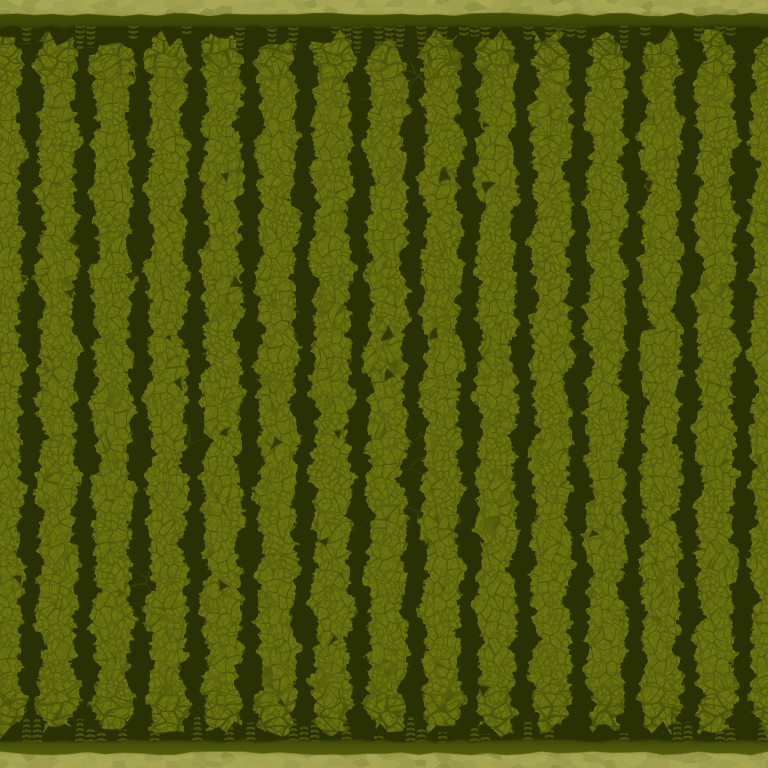
A three.js fragment shader for this texture:

```glsl
// Fourteen mossy vertical stripes on dark ground, with pale chipped rims above and below.
// Stripe borders are layered sines roughened by cellular noise; cracks are
// cellular cell borders, and chips are scattered triangles.
varying vec2 vUv;

const float TAU = 6.2831853;
const float STRIPES = 14.0;
const float SOFT = 0.0012;
const vec3 GROUND = vec3(0.16, 0.19, 0.01);
const vec3 MOSS = vec3(0.42, 0.455, 0.06);
const vec3 CRACK = vec3(0.25, 0.285, 0.025);
const vec3 BAND = vec3(0.26, 0.30, 0.03);
const vec3 RIM = vec3(0.66, 0.66, 0.33);
const vec3 RIM_SHADE = vec3(0.52, 0.54, 0.23);

float hash(vec2 p) {
  return fract(sin(dot(p, vec2(127.1, 311.7))) * 4375.85);
}

vec2 hash2(vec2 p) {
  return vec2(hash(p), hash(p + 37.3));
}

// Tiling cellular noise: nearest distance, border distance, cell value
vec3 cellular(vec2 uv, vec2 count) {
  vec2 p = uv * count;
  vec2 base = floor(p);
  float near = 8.0, second = 8.0, value = 0.0;
  for (int j = -1; j <= 1; j++) {
    for (int i = -1; i <= 1; i++) {
      vec2 cell = base + vec2(float(i), float(j));
      vec2 id = mod(cell, count);
      float d = length(cell + hash2(id) - p);
      if (d < near) {
        second = near;
        near = d;
        value = hash(id + 71.0);
      } else {
        second = min(second, d);
      }
    }
  }
  return vec3(near, second - near, value);
}

// Crack strength along cell borders, with width in canvas units
float cracks(vec2 uv, vec2 count, float width) {
  float d = cellular(uv, count).y * 0.5 / max(count.x, count.y);
  return 1.0 - smoothstep(width, width + SOFT, d);
}

// Tiling zigzag through random heights from 0 to 1
float zigzag(float x, float count, float seed) {
  float i = floor(x * count);
  float a = hash(vec2(mod(i, count), seed));
  float b = hash(vec2(mod(i + 1.0, count), seed));
  return mix(a, b, fract(x * count));
}

// Layered sines with random phases
float waver(float y, float seed) {
  float sum = 0.0, freq = 7.0, amp = 0.0032;
  for (int k = 0; k < 5; k++) {
    sum += amp * sin(TAU * (freq * y + hash(vec2(seed, freq))));
    freq = floor(freq * 1.7);
    amp *= 0.86;
  }
  return sum;
}

// Coverage of the ragged light stripes
float stripes(vec2 uv, float depth) {
  float x = uv.x * STRIPES - 0.05;
  float id = mod(floor(x + 0.5), STRIPES);
  float offset = (fract(x + 0.5) - 0.5) / STRIPES;
  float halfWidth = 0.0238 + waver(uv.y, id * 2.0 + step(0.0, offset));
  halfWidth += 0.006 * (cellular(uv, vec2(110.0)).x - 0.45);
  halfWidth += 0.004 * (cellular(uv, vec2(190.0)).x - 0.45);
  halfWidth -= 0.007 * (1.0 - smoothstep(0.035, 0.085, depth));
  return smoothstep(-SOFT, SOFT, min(halfWidth, 0.034) - abs(offset));
}

// Sparse turned triangles, one candidate per grid cell
float chips(vec2 uv, float count) {
  vec2 id = floor(uv * count);
  vec2 p = (fract(uv * count) - 0.3 - 0.4 * hash2(id)) / count;
  float turn = TAU * hash(id + 5.0);
  p = mat2(cos(turn), -sin(turn), sin(turn), cos(turn)) * p;
  p.x *= 0.7 + 0.8 * hash(id + 9.0);
  float d = max(abs(p.x) * 0.866 + p.y * 0.5, -p.y);
  float size = mix(0.003, 0.006, hash(id + 13.0));
  return step(hash(id + 17.0), 0.17) * (1.0 - smoothstep(size - 0.002, size + 0.001, d));
}

// Tapered stacks of short bars where the stripes end
float shards(float x, float depth, float side) {
  float column = x * 72.0;
  vec2 id = vec2(floor(column), side);
  float across = abs(fract(column) - 0.5);
  float width = 0.48 - 7.0 * max(depth - 0.035, 0.0);
  float reach = 0.042 + 0.026 * hash(id + 3.0);
  float shape = smoothstep(-0.06, 0.06, width - across) * (1.0 - smoothstep(reach, reach + 0.002, depth));
  float bars = smoothstep(-0.3, 0.3, sin(TAU * (depth * 150.0 + across * 0.5 + hash(id))));
  return step(hash(id + 21.0), 0.38) * shape * bars;
}

void main() {
  vec2 uv = vUv;
  float depth = min(uv.y, 1.0 - uv.y);
  float side = step(0.5, uv.y);
  vec2 bent = uv + 0.0025 * sin(TAU * (uv.yx * vec2(23.0, 19.0) + uv * vec2(11.0, 14.0)));

  // Cracked moss, with broader breaks near the ends
  float ends = 1.0 - smoothstep(0.05, 0.17, depth);
  float patchy = smoothstep(0.2, 0.8, cellular(bent, vec2(31.0)).x);
  float fine = cracks(bent, vec2(130.0, 105.0), 0.0001) * mix(0.2, 0.55, patchy);
  float medium = cracks(bent.yx, vec2(58.0, 74.0), 0.0001) * mix(0.65, 0.25, patchy);
  float broad = cracks(bent, vec2(38.0, 60.0), 0.0004) * ends;
  vec3 moss = mix(MOSS, CRACK, max(max(fine, medium), broad * 0.85));
  moss = mix(moss, GROUND, 0.85 * chips(bent, 15.0));

  // Dark ground with faint stray threads
  float stray = cracks(bent, vec2(24.0), 0.0001) * smoothstep(0.65, 0.9, cellular(uv, vec2(9.0)).x);
  vec3 ground = mix(GROUND, BAND, 0.6 * stray);

  // Stripes stop in broken tips
  float tip = 0.036 + 0.024 * zigzag(uv.x, 95.0, side);
  float light = stripes(uv, depth) * smoothstep(tip, tip + 0.003, depth);
  vec3 color = mix(ground, moss, light);
  color = mix(color, mix(BAND, MOSS, 0.35), 0.8 * shards(uv.x, depth, side));

  // Olive band, then the faceted pale rim
  float bandEnd = 0.033 + 0.004 * zigzag(uv.x, 60.0, side + 4.0);
  vec3 band = mix(mix(MOSS, BAND, 0.65 + 0.35 * side), GROUND, 0.4 * smoothstep(0.02, 0.037, depth));
  color = mix(band, color, smoothstep(bandEnd - 0.003, bandEnd + 0.003, depth));
  float rimEnd = 0.0165 + 0.005 * zigzag(uv.x, 44.0, side + 8.0);
  vec3 facet = cellular(uv + vec2(0.3 * depth, 0.0), vec2(56.0, 100.0));
  float tone = mix(0.5, facet.z, smoothstep(0.0, 0.12, facet.y));
  vec3 rim = mix(RIM, RIM_SHADE, 0.75 * tone * tone + 0.3 * smoothstep(0.013, 0.02, depth));
  color = mix(rim, color, smoothstep(rimEnd - SOFT, rimEnd + SOFT, depth));

  gl_FragColor = vec4(color, 1.0);
}
```
